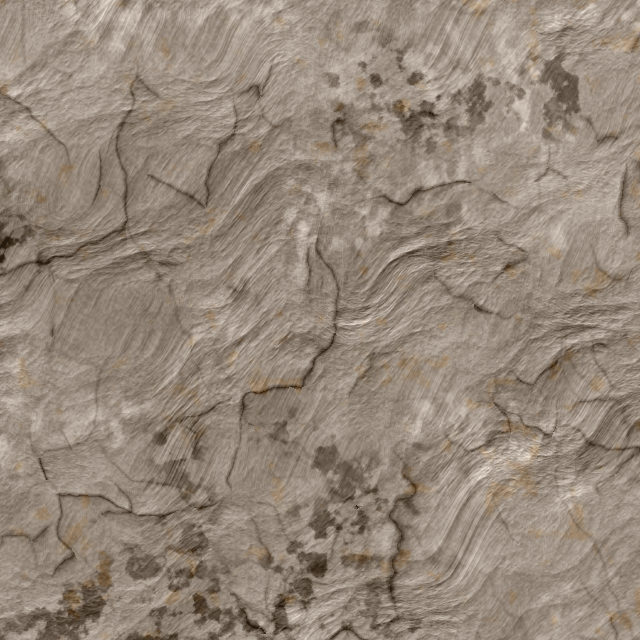
Give the GLSL for this texture, as a three.js fragment shader.

```glsl
varying vec2 vUv;

const vec3 STONE = vec3(0.600, 0.549, 0.499);
const vec3 OCHRE = vec3(0.61, 0.48, 0.32);
const vec2 LIGHT = vec2(-0.5, 0.866);     // direction towards the light
const vec2 GRAIN_DIR = vec2(0.8, 0.6);    // lie of the fine strata
const float PLATE_SCALE = 3.1;
const float PLATE_WARP = 0.30;
const float CRACK_WIDTH = 0.0035;
const float CRACK_DARK = 0.30;
const float SHADOW_WIDTH = 0.022;
const float SHADOW_DARK = 0.20;
const float LIP_LIGHT = 0.07;
const float RELIEF_STEP = 0.002;
const float RELIEF_GAIN = 0.0065;
const float BROAD_TONE = 0.20;
const float SHEEN_LIGHT = 0.17;
const float STAIN_DARK = 0.26;
const float SPECK_TONE = 0.07;

float hash(vec2 p) {
  return fract(sin(dot(p, vec2(127.1, 311.7))) * 43758.5453);
}

vec2 hash2(vec2 p) {
  return vec2(hash(p), hash(p + 37.4));
}

float noise(vec2 p) {
  vec2 i = floor(p), f = fract(p);
  f = f * f * (3.0 - 2.0 * f);
  float low = mix(hash(i), hash(i + vec2(1.0, 0.0)), f.x);
  float high = mix(hash(i + vec2(0.0, 1.0)), hash(i + 1.0), f.x);
  return mix(low, high, f.y);
}

vec2 turn(vec2 p) {
  return mat2(1.6, 1.2, -1.2, 1.6) * p + 17.3;
}

float fbm(vec2 p) {
  float sum = 0.0, amp = 0.516;
  for (int i = 0; i < 5; i++) {
    sum += amp * noise(p);
    p = turn(p);
    amp *= 0.5;
  }
  return sum;
}

// Ridged height of the chipped surface, drawn out along the strata
float relief(vec2 p) {
  vec2 q = vec2(dot(p, GRAIN_DIR) * 0.65, dot(p, vec2(-GRAIN_DIR.y, GRAIN_DIR.x)) * 1.2);
  q = q * 5.0 + 0.5 * noise(p * 9.0);
  float sum = 0.0, amp = 0.5;
  for (int i = 0; i < 7; i++) {
    sum += amp * (1.0 - abs(2.0 * noise(q) - 1.0));
    q = mat2(1.92, 0.56, -0.56, 1.92) * q + 9.1;
    amp *= 0.55;
  }
  return sum;
}

// Broken plates: edge distance, direction to the neighbour, rise to it
vec4 plates(vec2 p) {
  vec2 cell = floor(p), f = fract(p), home = vec2(0.0), center = vec2(0.0);
  float best = 8.0;
  for (int y = -1; y <= 1; y++) {
    for (int x = -1; x <= 1; x++) {
      vec2 g = vec2(float(x), float(y));
      vec2 r = g + hash2(cell + g) - f;
      if (dot(r, r) < best) { best = dot(r, r); center = r; home = g; }
    }
  }
  float edge = 8.0;
  vec2 normal = vec2(0.0, 1.0), other = home;
  for (int y = -2; y <= 2; y++) {
    for (int x = -2; x <= 2; x++) {
      vec2 g = home + vec2(float(x), float(y));
      vec2 r = g + hash2(cell + g) - f;
      vec2 gap = r - center;
      if (dot(gap, gap) > 0.0001) {
        float d = dot(0.5 * (center + r), normalize(gap));
        if (d < edge) { edge = d; normal = normalize(gap); other = g; }
      }
    }
  }
  return vec4(edge, normal, hash(cell + other + 5.7) - hash(cell + home + 5.7));
}

// Cracks, cast shadows and lit lips at three sizes of plate
float ledges(vec2 p) {
  vec2 bent = p + PLATE_WARP * (vec2(fbm(p * 4.0), fbm(p * 4.0 + 51.0)) - 0.5);
  float tone = 0.0, scale = PLATE_SCALE, strength = 1.0;
  for (int i = 0; i < 3; i++) {
    float shift = float(i) * 23.7;
    vec4 plate = plates(bent * scale + shift);
    float d = plate.x / scale;
    float facing = dot(plate.yz, LIGHT);
    float open = smoothstep(0.42, 0.68, noise(p * scale * 1.3 + shift + 8.0));
    float drop = smoothstep(0.0, 0.5, plate.w) * smoothstep(-0.3, 0.6, facing);
    float lip = smoothstep(0.0, 0.5, -plate.w) * smoothstep(-0.3, 0.6, -facing);
    float width = CRACK_WIDTH * (0.5 + 0.8 * open);
    float crack = exp(-d * d / (width * width)) * (0.25 + 0.75 * max(drop, lip));
    float shadow = drop * exp(-d / (SHADOW_WIDTH * strength));
    float lit = lip * exp(-d / 0.016) * smoothstep(0.0, 0.008, d);
    tone += strength * open * (LIP_LIGHT * lit - CRACK_DARK * crack - SHADOW_DARK * shadow);
    scale *= 1.9;
    strength *= 0.7;
  }
  return tone;
}

void main() {
  vec2 p = vUv;

  // Directional light on the chipped surface
  float slope = (relief(p) - relief(p + LIGHT * RELIEF_STEP)) / RELIEF_STEP;
  float rough = mix(0.65, 1.35, noise(p * 7.0 + 3.0));
  float tone = RELIEF_GAIN * rough * slope;

  // Broad tone, pale sheen and fine specks
  tone += BROAD_TONE * (fbm(p * 4.5 + 11.0) - 0.5);
  float sheen = smoothstep(0.48, 0.75, fbm(p * 6.0 + 29.0));
  tone += SHEEN_LIGHT * sheen * smoothstep(0.38, 0.72, fbm(p * vec2(55.0, 42.0)));
  tone += SPECK_TONE * (noise(p * 260.0) - 0.5);
  tone += ledges(p);

  // Dark crusts gathered in patches
  float crust = smoothstep(0.57, 0.74, fbm(p * 3.6 + 71.0));
  tone -= STAIN_DARK * crust * smoothstep(0.48, 0.66, fbm(p * 48.0 + 5.0));

  // Rusty flecks
  float rust = smoothstep(0.64, 0.80, fbm(p * 30.0 + 43.0));
  vec3 color = mix(STONE, OCHRE, 0.5 * rust) + tone * vec3(0.98, 1.0, 1.02);
  gl_FragColor = vec4(clamp(color, vec3(0.14, 0.10, 0.06), vec3(0.90, 0.87, 0.83)), 1.0);
}
```
